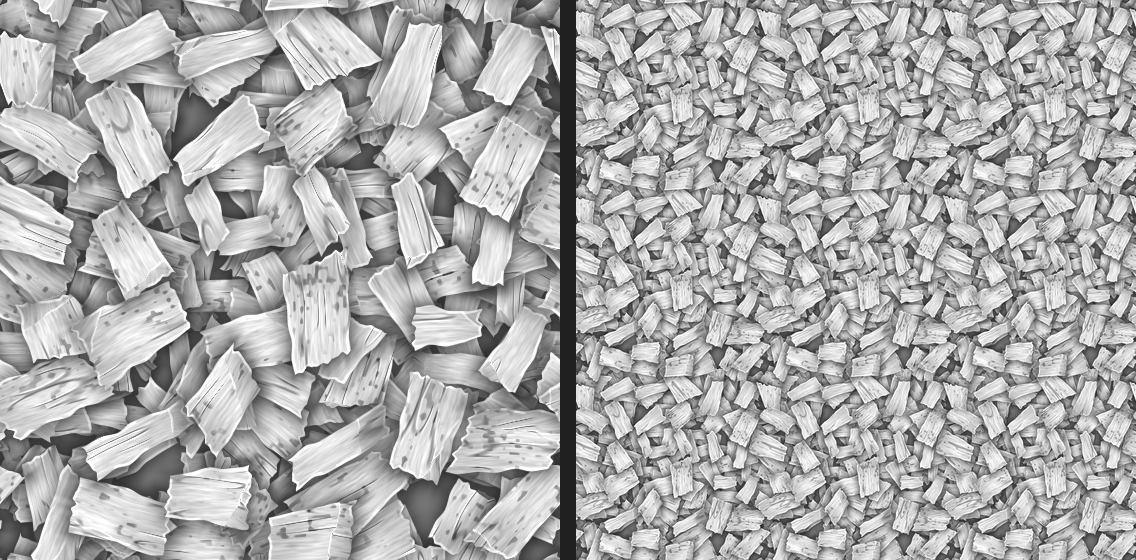
Left, the tile; right, the same tile 3 across and 3 down.
This texture map is drawn by a Shadertoy shader. Its source:

```glsl
const float LAYERS = 6.0;
const float GAP_TONE = 0.35;

vec4 hash4(vec2 p) {
    vec4 q = fract(p.xyxy * vec4(0.1031, 0.1030, 0.0973, 0.1099));
    q += dot(q, q.wzxy + 33.33);
    return fract((q.xxyz + q.yzzw) * q.zywx);
}

float noise(vec2 p) {
    vec2 i = floor(p), f = fract(p);
    f = f * f * (3.0 - 2.0 * f);
    float low = mix(hash4(i).x, hash4(i + vec2(1, 0)).x, f.x);
    float high = mix(hash4(i + vec2(0, 1)).x, hash4(i + vec2(1, 1)).x, f.x);
    return mix(low, high, f.y);
}

vec2 rotate(vec2 p, float angle) {
    float c = cos(angle), s = sin(angle);
    return vec2(c * p.x + s * p.y, c * p.y - s * p.x);
}

// Thin split that follows the fibres
float crack(vec2 p) {
    float line = abs(noise(p * vec2(10.0, 75.0)) - 0.5);
    float patches = smoothstep(0.48, 0.72, noise(p * vec2(15.0, 34.0) + 7.0));
    return (1.0 - smoothstep(0.01, 0.09, line)) * patches;
}

// Fibres run along x
float woodTone(vec2 p, float seed) {
    p += 3.0 + seed * 5.0;
    p.y += 0.012 * (noise(p * vec2(11.0, 18.0)) - 0.5);
    float fibre = noise(p * vec2(16.0, 230.0));
    float fine = noise(p * vec2(70.0, 430.0));
    float blotch = noise(p * vec2(22.0, 40.0));
    float tone = 1.07 - 0.17 * fibre - 0.13 * fine - 0.10 * blotch;
    float pits = smoothstep(0.66, 0.88, noise(p * vec2(85.0, 150.0)));
    tone -= 0.38 * pits * smoothstep(0.35, 0.7, blotch) * step(0.45, seed);
    tone += 0.18 * crack(p + vec2(0.0, 0.0025));
    return tone - 0.45 * crack(p);
}

// Tapered, slanted slab with splintered ends
float chipDistance(vec2 p, vec2 size, vec4 rnd) {
    float seed = rnd.x * 60.0;
    p.x += (rnd.y - 0.5) * 0.8 * p.y;
    p.x += 0.012 * (noise(vec2(p.y * 110.0, seed)) - 0.5);
    p.y += 0.010 * (noise(vec2(p.x * 32.0, seed + 9.0)) - 0.5);
    size.y *= 1.0 + (rnd.z - 0.5) * 0.6 * clamp(p.x / size.x, -1.0, 1.0);
    vec2 d = abs(p) - size;
    return length(max(d, 0.0)) + min(max(d.x, d.y), 0.0);
}

// Face, broken facet, crease and bright rim
float chipTone(vec2 p, vec2 size, float d, vec4 rnd) {
    float facetAngle = 6.2832 * rnd.w;
    vec2 facetDir = vec2(cos(facetAngle), sin(facetAngle));
    float reach = dot(abs(facetDir), size) * mix(0.3, 0.95, rnd.y);
    float fold = dot(p, facetDir) - reach;
    fold += 0.008 * (noise(p * 45.0 + rnd.x * 40.0) - 0.5);
    float facet = smoothstep(-0.001, 0.001, fold);

    vec2 grain = rotate(p, facet * (rnd.z - 0.5) * 1.6);
    float tone = woodTone(grain, rnd.x);
    tone *= 1.0 - facet * mix(0.10, 0.32, smoothstep(0.0, 0.04, fold));
    tone *= 1.0 - 0.16 * smoothstep(-0.2, 1.0, p.x / size.x);

    float worn = smoothstep(0.3, 0.6, noise(p * 40.0 + rnd.z * 70.0));
    float crease = 1.0 - smoothstep(0.0008, 0.003, abs(fold));
    float rim = 1.0 - smoothstep(0.001, 0.0045, abs(d + 0.002));
    return tone + worn * (0.18 * crease + 0.24 * rim);
}

// Paints one grid of chips over the tone below it
float paintLayer(vec2 uv, float tone, float count, float layer, float pixel) {
    vec2 home = floor(uv * count);
    for (int j = -1; j <= 1; j++)
    for (int i = -1; i <= 1; i++) {
        vec2 cell = home + vec2(i, j);
        vec2 key = mod(cell, count) + layer * vec2(31.0, 17.0) + 5.0;
        vec4 place = hash4(key);
        vec4 rnd = hash4(key + 211.0);
        if (place.w > 0.8) continue;

        vec2 centre = (cell + 0.5 + (place.xy - 0.5) * 0.6) / count;
        vec2 p = rotate(uv - centre, 6.2832 * place.z);
        vec2 size = mix(vec2(0.32, 0.16), vec2(0.60, 0.34), rnd.wx) / count;
        float d = chipDistance(p, size, rnd);

        // Soft occlusion is stronger under the raised end
        float raised = smoothstep(1.2, -1.2, p.x / size.x);
        float near = clamp(1.0 - max(d, 0.0) * count / 0.27, 0.0, 1.0);
        tone *= 1.0 - mix(0.36, 0.66, raised) * near * near;

        if (d < pixel) {
            float cover = 1.0 - smoothstep(-pixel, pixel, d);
            tone = mix(tone, clamp(chipTone(p, size, d, rnd), 0.1, 1.0), cover);
        }
    }
    return tone;
}

void mainImage(out vec4 fragColor, in vec2 fragCoord) {
    vec2 uv = fragCoord / iResolution.y;
    float pixel = 0.8 / iResolution.y;
    float tone = GAP_TONE;
    // Small chips lie below, large ones on top
    for (float layer = 0.0; layer < LAYERS; layer++)
        tone = paintLayer(uv, tone, max(6.0, 10.0 - layer), layer, pixel);
    fragColor = vec4(vec3(mix(0.17, 1.0, tone)), 1.0);
}
```
